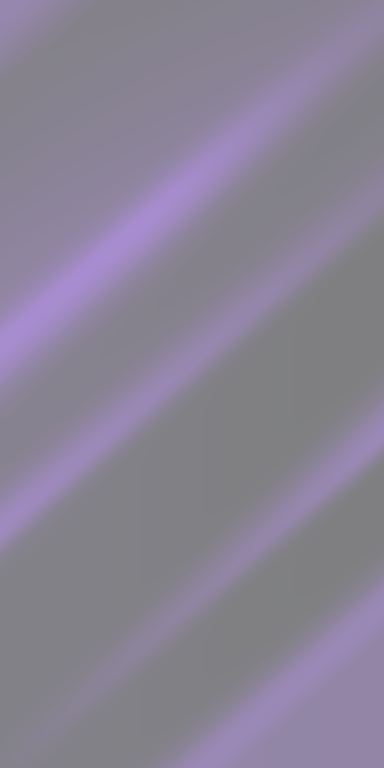
A Shadertoy shader for this background:

```glsl
// Soft violet light streaks crossing a grey field on a rising diagonal.
// Each streak is a line with its own Gaussian falloff above and below;
// wide hazes and filled corners are layered with a screen blend.

const vec3 GREY_LEFT  = vec3(0.512, 0.506, 0.533);
const vec3 GREY_RIGHT = vec3(0.497, 0.499, 0.504);
const vec3 VIOLET     = vec3(0.665, 0.553, 0.830);

// Height of p above the line joining the left and right edge heights.
float heightAbove(vec2 p, float leftY, float rightY) {
    return p.y - mix(leftY, rightY, p.x);
}

// Bell profile with separate widths above and below the ridge.
float streak(float height, float above, float below) {
    float t = height / (height > 0.0 ? above : below);
    return exp(-t * t);
}

// Layers two light amounts without exceeding one.
float screenBlend(float a, float b) {
    return 1.0 - (1.0 - a) * (1.0 - b);
}

void mainImage(out vec4 fragColor, in vec2 fragCoord) {
    // x runs 0..1 and y runs 0..2 from the lower left
    vec2 p = fragCoord / iResolution.xy * vec2(1.0, 2.0);

    // Main streak, fading to the upper right, with a broad haze over it
    float h = heightAbove(p, 1.10, 1.96);
    float mainFade = mix(0.95, 0.28, smoothstep(0.35, 1.0, p.x));
    float light = mainFade * streak(h, 0.085, mix(0.125, 0.105, p.x));
    float haze = mix(0.36, 0.20, p.x) * streak(h, 0.46, 0.07);
    light = screenBlend(light, haze * (1.0 - light));

    // Glow filling the upper left corner
    h = heightAbove(p, 1.82, 2.72);
    light = max(light, 0.52 * smoothstep(-0.11, 0.16, h));

    // Middle streak, with a faint veil above
    h = heightAbove(p, 0.62, 1.49);
    light = screenBlend(light, mix(0.70, 0.26, p.x) * streak(h, 0.085, 0.06));
    light = screenBlend(light, 0.13 * streak(h, 0.32, 0.05));

    // Lower streak, brightening and widening to the right
    h = heightAbove(p, -0.01, 0.867);
    float lowerFade = mix(0.06, 0.66, p.x);
    light = screenBlend(light, lowerFade * streak(h, mix(0.05, 0.11, p.x), 0.05));

    // Lower right band and the dimmer fill beneath it
    h = heightAbove(p, -0.46, 0.425);
    float band = 0.64 * streak(h, 0.09, 0.14);
    float fill = 0.45 * (1.0 - smoothstep(-0.05, 0.09, h));
    light = screenBlend(light, max(band, fill));

    vec3 grey = mix(GREY_LEFT, GREY_RIGHT, smoothstep(0.0, 1.0, p.x));
    fragColor = vec4(mix(grey, VIOLET, light), 1.0);
}
```
